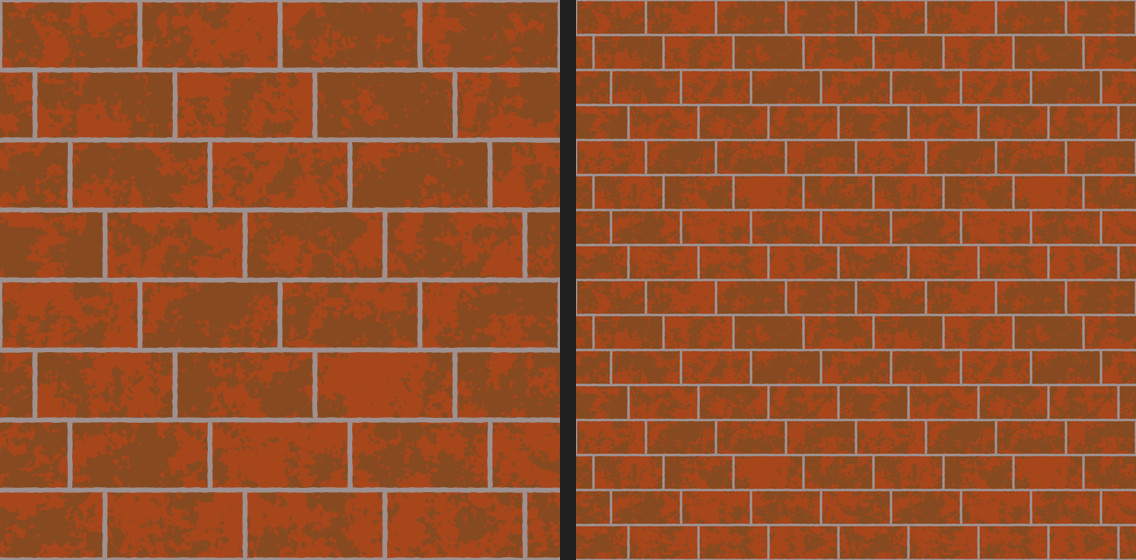
Left: one tile. Right: repeated 2 by 2.
This texture is drawn by a WebGL 2 fragment shader. Its source:

```glsl
#version 300 es
precision highp float;
// Running brick wall, 4 bricks by 8 courses, each course shifted a quarter brick.
// Brick faces are two clays split by thresholded, wrapping gradient noise with a
// seed per brick; mortar is a distance band with a slightly worn edge.

uniform vec2 u_resolution;
out vec4 fragColor;

const vec2 BRICKS = vec2(4.0, 8.0);
const float COURSE_SHIFT = 0.25;
const float JOINT_HALF_WIDTH = 0.0044;
const float JOINT_SOFTNESS = 0.0013;
const float JOINT_WEAR = 0.0012;

const vec3 BROWN_CLAY = vec3(0.53, 0.29, 0.125);
const vec3 RED_CLAY = vec3(0.655, 0.27, 0.105);
const vec3 MORTAR = vec3(0.62, 0.57, 0.565);

// Integer hash of a lattice cell and a seed, from 0 to 1
float hash(vec2 cell, float seed) {
    uvec3 v = uvec3(cell, seed) * uvec3(1597u, 51749u, 7919u);
    uint h = (v.x ^ (v.y << 7) ^ (v.z << 13)) + v.x + v.y + v.z;
    h = (h ^ (h >> 16)) * 73244475u;
    h = (h ^ (h >> 15)) * 668265263u;
    h ^= h >> 16;
    return float(h & 65535u) / 65536.0;
}

// Slope contribution of one lattice corner, wrapped at the period
float cornerSlope(vec2 cell, vec2 toPoint, float period, float seed) {
    float angle = 6.28319 * hash(mod(cell, period), seed);
    return dot(vec2(cos(angle), sin(angle)), toPoint);
}

// Gradient noise that repeats after one canvas
float gradientNoise(vec2 uv, float period, float seed) {
    vec2 p = uv * period;
    vec2 cell = floor(p);
    vec2 f = p - cell;
    vec2 w = f * f * f * (f * (f * 6.0 - 15.0) + 10.0);
    vec2 e = vec2(1.0, 0.0);
    float low = mix(cornerSlope(cell, f, period, seed),
                    cornerSlope(cell + e.xy, f - e.xy, period, seed), w.x);
    float high = mix(cornerSlope(cell + e.yx, f - e.yx, period, seed),
                     cornerSlope(cell + e.xx, f - e.xx, period, seed), w.x);
    return mix(low, high, w.y);
}

// Sum of octaves, from broad patches down to fine speckle
float mottling(vec2 uv, float seed) {
    float sum = 0.0;
    float amplitude = 1.0;
    float period = 8.0;
    for (int octave = 0; octave < 5; octave++) {
        sum += amplitude * gradientNoise(uv, period, seed + float(octave));
        amplitude *= 0.87;
        period *= 2.0;
    }
    return sum;
}

// Distance to the nearest joint centre, in canvas units
float jointDistance(vec2 wall) {
    vec2 toEdge = (0.5 - abs(fract(wall) - 0.5)) / BRICKS;
    return min(toEdge.x, toEdge.y);
}

vec3 brickColor(vec2 uv, vec2 brickId, float pixel) {
    float seed = 8.0 * (brickId.x + BRICKS.x * brickId.y) + 16.0;
    float bias = 0.45 * (hash(brickId, 3.0) - 0.5);
    float softness = 0.07 + 10.0 * pixel;
    float red = smoothstep(-softness, softness, mottling(uv, seed) + bias);
    return mix(BROWN_CLAY, RED_CLAY, red);
}

void main() {
    vec2 uv = gl_FragCoord.xy / u_resolution;
    float pixel = 1.0 / min(u_resolution.x, u_resolution.y);

    // Shift each course; the top course starts on a joint
    vec2 wall = uv * BRICKS;
    wall.x -= COURSE_SHIFT * (BRICKS.y - 1.0 - floor(wall.y));
    vec2 brickId = mod(floor(wall), BRICKS);

    // Mortar over the brick faces
    float wear = JOINT_WEAR * gradientNoise(uv, 96.0, 5.0);
    float edge = jointDistance(wall) - JOINT_HALF_WIDTH + wear;
    float softness = max(JOINT_SOFTNESS, 0.5 * pixel);
    float mortar = 1.0 - smoothstep(-softness, softness, edge);
    vec3 color = mix(brickColor(uv, brickId, pixel), MORTAR, mortar);

    fragColor = vec4(color, 1.0);
}
```
